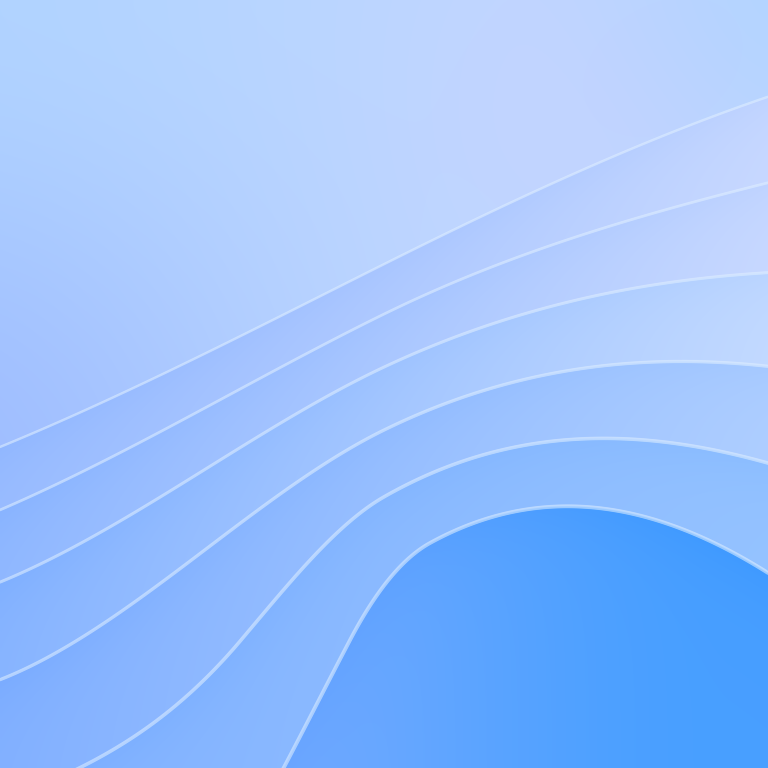
Write a Shadertoy shader that draws this background.

```glsl
// Pale blue layered hills with thin glowing rims under a soft sky gradient.

// Cubic Hermite span between two knots given as (x, height, slope).
float span(float x, vec3 a, vec3 b) {
    float w = b.x - a.x;
    float t = clamp((x - a.x) / w, 0.0, 1.0);
    float s = 1.0 - t;
    return mix(a.y, b.y, t * t * (3.0 - 2.0 * t)) + w * t * s * (a.z * s - b.z * t);
}

// Two spans joined smoothly at the middle knot.
float ridge(float x, vec3 a, vec3 b, vec3 c) {
    return x < b.x ? span(x, a, b) : span(x, b, c);
}

// Height of each hill, from the farthest (0) to the nearest (5).
float hillHeight(int hill, float x) {
    if (hill == 0) return ridge(x, vec3(0.0, 0.418, 0.41), vec3(0.5, 0.656, 0.50), vec3(1.0, 0.874, 0.34));
    if (hill == 1) return ridge(x, vec3(0.0, 0.336, 0.43), vec3(0.5, 0.591, 0.49), vec3(1.0, 0.762, 0.25));
    if (hill == 2) return ridge(x, vec3(0.0, 0.242, 0.41), vec3(0.5, 0.522, 0.47), vec3(1.0, 0.645, 0.06));
    if (hill == 3) return ridge(x, vec3(0.0, 0.115, 0.39), vec3(0.5, 0.440, 0.49), vec3(1.0, 0.523, -0.11));
    if (hill == 4) {
        vec3 bend = vec3(0.3125, 0.165, 1.18);
        return x < bend.x ? span(x, vec3(0.0, -0.044, 0.38), bend)
                          : ridge(x, bend, vec3(0.5, 0.353, 0.57), vec3(1.0, 0.397, -0.28));
    }
    vec3 bend = vec3(0.456, 0.167, 1.9);
    return x < bend.x ? span(x, vec3(0.3, -0.124, 1.65), bend)
                      : ridge(x, bend, vec3(0.56, 0.293, 0.55), vec3(1.0, 0.254, -0.63));
}

// Sky: deeper blue at the lower left, faint lilac haze at the right.
vec3 skyColor(vec2 uv) {
    vec2 left = mix(vec2(0.62, 0.74), vec2(0.69, 0.825), smoothstep(0.38, 1.0, uv.y));
    vec2 sky = mix(left, vec2(0.735, 0.84), smoothstep(-0.1, 0.65, uv.x));
    float haze = exp(-12.0 * dot(uv - vec2(0.78, 0.86), uv - vec2(0.78, 0.86)));
    float corner = smoothstep(0.35, 0.0, distance(uv, vec2(1.0)));
    sky += haze * vec2(0.025, -0.01) - corner * vec2(0.04, 0.005);
    return vec3(sky, 1.0);
}

void mainImage(out vec4 fragColor, in vec2 fragCoord) {
    vec2 uv = fragCoord / iResolution.xy;
    float pixel = 1.0 / min(iResolution.x, iResolution.y);

    // Red and green at the left edge, then at the right edge, of each hill.
    vec4 tints[6] = vec4[6](
        vec4(0.59, 0.73, 0.77, 0.84), vec4(0.555, 0.715, 0.77, 0.84),
        vec4(0.52, 0.70, 0.75, 0.845), vec4(0.50, 0.685, 0.67, 0.80),
        vec4(0.50, 0.69, 0.57, 0.755), vec4(0.46, 0.665, 0.27, 0.615));

    vec3 color = skyColor(uv);
    for (int i = 0; i < 6; i++) {
        float height = hillHeight(i, uv.x);
        float slope = (hillHeight(i, uv.x + 0.002) - hillHeight(i, uv.x - 0.002)) / 0.004;
        float depth = (height - uv.y) / sqrt(1.0 + slope * slope);

        // Hill body, a little darker just beneath its rim.
        float across = i == 5 ? smoothstep(0.2, 0.95, uv.x) : uv.x;
        vec3 body = vec3(mix(tints[i].xy, tints[i].zw, across), 1.0);
        body.rg -= vec2(0.035, 0.02) * (exp(-max(depth, 0.0) / 0.045) - 0.35);
        color = mix(color, body, smoothstep(-pixel, pixel, depth));

        // Translucent pale rim.
        float halfWidth = mix(0.0016, 0.0025, float(i) / 5.0);
        float rim = 1.0 - smoothstep(halfWidth - 0.6 * pixel, halfWidth + 0.6 * pixel, abs(depth));
        color = mix(color, vec3(0.88, 0.94, 1.0), 0.55 * rim);
    }
    fragColor = vec4(color, 1.0);
}
```
